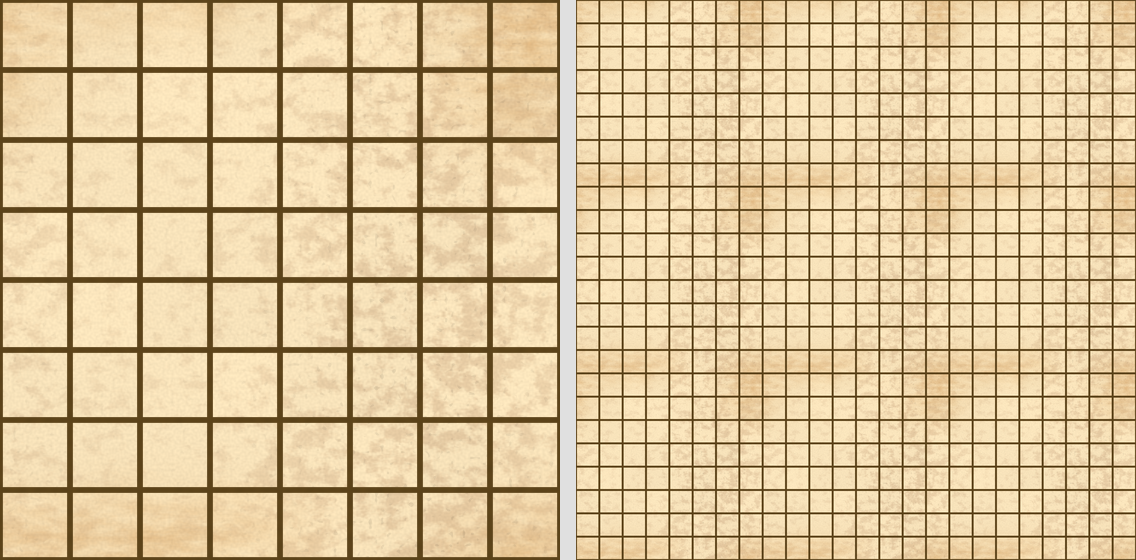
Left, the tile; right, the same tile 3 across and 3 down.
This texture is drawn by a Shadertoy shader. Its source:

```glsl
// Square cream tiles, eight by eight, divided by straight dark brown grout.
// Wrapped gradient noise mottles the glaze, more on the worn side, and two
// soft ochre stains cross the tiles; everything repeats over the unit square.

const float TILES = 8.0;             // repeats across and down
const float GROUT_HALF = 0.041;      // half the line width, in tiles
const float GROUT_SOFT = 0.010;      // half the blur of the line edge, in tiles
const float TONE_VARIATION = 0.022;  // brightness spread between tiles
const float GRAIN = 0.045;           // strength of the fine grain
const float WORN_CENTRE = 0.76;      // horizontal position of the worst wear
const vec2 CORNER_STAIN = vec2(0.93, 0.91);
const vec2 BASE_STAIN = vec2(0.27, 0.04);

const vec3 CREAM = vec3(0.980, 0.898, 0.738);
const vec3 SAND = vec3(0.890, 0.780, 0.625);
const vec3 OCHRE = vec3(0.860, 0.690, 0.470);
const vec3 GROUT = vec3(0.360, 0.262, 0.100);

const float TAU = 6.2831853;

// Integer hash of a lattice cell, from 0 to 1
float hash(vec2 cell) {
    uvec2 q = uvec2(cell) * uvec2(1597u, 3812u) + uvec2(71u, 193u);
    uint h = (q.x * 2699u) ^ (q.y * 7919u);
    h = (h ^ (h >> 15)) * 73244475u;
    h = (h ^ (h >> 13)) * 73244475u;
    h ^= h >> 16;
    return float(h & 65535u) / 65535.0;
}

// Contribution of one lattice corner, wrapped to the period
float corner(vec2 cell, vec2 offset, vec2 period) {
    float angle = TAU * hash(mod(cell, period) + period * 3.0);
    return dot(vec2(cos(angle), sin(angle)), offset);
}

// Gradient noise with a whole number of cells over the unit square
float noise(vec2 uv, vec2 period) {
    vec2 p = uv * period;
    vec2 i = floor(p), f = fract(p);
    vec2 u = f * f * f * (f * (f * 6.0 - 15.0) + 10.0);
    vec2 e = vec2(1.0, 0.0);
    float low = mix(corner(i, f, period), corner(i + e.xy, f - e.xy, period), u.x);
    float high = mix(corner(i + e.yx, f - e.yx, period),
                     corner(i + e.xx, f - e.xx, period), u.x);
    return mix(low, high, u.y);
}

// Four octaves of wrapped noise
float fbm(vec2 uv, vec2 period) {
    float sum = 0.0, weight = 0.6;
    for (int octave = 0; octave < 4; octave++) {
        sum += weight * noise(uv, period);
        period *= 2.0;
        weight *= 0.65;
    }
    return sum;
}

// Soft spot whose distance wraps around the edges
float stain(vec2 uv, vec2 centre, vec2 radius) {
    vec2 d = (fract(uv - centre + 0.5) - 0.5) / radius;
    return exp(-dot(d, d));
}

vec3 glaze(vec2 uv, vec2 tile) {
    float cloud = fbm(uv, vec2(5.0));
    float mottle = fbm(uv, vec2(22.0, 30.0));
    float grain = noise(uv, vec2(190.0));
    float worn = 0.5 + 0.5 * cos(TAU * (uv.x - WORN_CENTRE));

    // Sandy patches with ragged borders
    float patches = smoothstep(-0.12, 0.38, mottle + 0.45 * cloud + 0.16 * (worn - 0.5));
    vec3 color = mix(CREAM, SAND, patches * (0.42 + 0.48 * worn));

    // Ochre stains, broken up by horizontal streaks
    float spots = stain(uv, CORNER_STAIN, vec2(0.15, 0.16))
                + 0.8 * stain(uv, BASE_STAIN, vec2(0.25, 0.09));
    float streaks = fbm(uv, vec2(12.0, 36.0));
    color = mix(color, OCHRE, clamp(spots * (0.55 + 0.7 * streaks + 0.4 * cloud), 0.0, 1.0));

    // Small pits, fine grain and tone of the single tile
    float pits = smoothstep(0.28, 0.5, noise(uv, vec2(96.0)));
    color *= 1.0 - pits * (0.02 + 0.05 * worn);
    color *= 1.0 + GRAIN * grain + TONE_VARIATION * (hash(tile) - 0.5);
    return color;
}

void mainImage(out vec4 fragColor, in vec2 fragCoord) {
    vec2 uv = fragCoord / iResolution.xy;
    vec2 grid = uv * TILES;

    // Distance to the nearest grout centre line, in tiles
    vec2 toLine = 0.5 - abs(fract(grid) - 0.5);
    vec2 blur = max(vec2(GROUT_SOFT), 0.7 * TILES / iResolution.xy);
    vec2 inside = smoothstep(GROUT_HALF - blur, GROUT_HALF + blur, toLine);

    vec3 grout = GROUT * (1.0 + 0.06 * noise(uv, vec2(64.0)));
    vec3 color = mix(grout, glaze(uv, floor(grid)), inside.x * inside.y);
    fragColor = vec4(clamp(color, 0.0, 1.0), 1.0);
}
```
